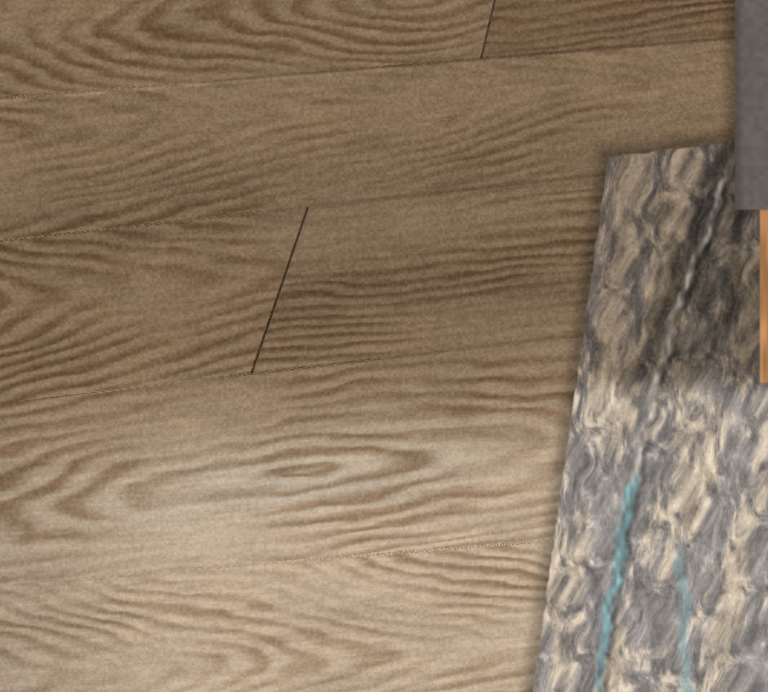
This texture is drawn by a Shadertoy shader. Its source:

```glsl
const float SOFT = 0.0022;

float hash(vec2 p) {
    vec3 q = fract(p.xyx * vec3(0.1031, 0.1030, 0.0973));
    q += dot(q, q.yzx + 33.33);
    return fract((q.x + q.y) * q.z);
}

float noise(vec2 p) {
    vec2 i = floor(p), f = fract(p);
    f = f * f * (3.0 - 2.0 * f);
    return mix(mix(hash(i), hash(i + vec2(1, 0)), f.x),
               mix(hash(i + vec2(0, 1)), hash(i + vec2(1, 1)), f.x), f.y);
}

float fbm(vec2 p) {
    float sum = 0.0, amp = 0.5;
    for (int i = 0; i < 4; i++) {
        sum += amp * noise(p);
        p = p * 2.03 + 17.3;
        amp *= 0.5;
    }
    return sum / 0.9375;
}

float above(float d) { return smoothstep(-SOFT, SOFT, d); }
float line(float d, float width) { return 1.0 - smoothstep(0.0, width * 1.5, abs(d)); }
float seam(vec2 p, float start, float slope) { return p.y - start - slope * p.x; }

// Growth rings: slow darkening, then a softer return to pale wood
float rings(float phase) {
    float f = fract(phase);
    return smoothstep(0.15, 0.65, f) * (1.0 - smoothstep(0.68, 1.0, f));
}

// Nested arches whose tips point right along v = 0
float arches(float x, float v, float tipRate, float sideRate, float roundness) {
    return tipRate * x + sideRate * sqrt(v * v + roundness * roundness);
}

// Nested long ovals
float ovals(vec2 d, float squash, float rate) {
    return rate * length(vec2(d.x * squash, d.y));
}

vec3 woodFloor(vec2 p) {
    float top = seam(p, 0.858, 0.082), upper = seam(p, 0.652, 0.110);
    float lower = seam(p, 0.417, 0.118), bottom = seam(p, 0.155, 0.080);
    float joint = p.x - 0.364 - (p.y - 0.462) * 0.339;
    float topJoint = p.x - 0.694 - (p.y - 0.910) * 0.233;
    float v = p.y - 0.1 * p.x;
    float warp = (fbm(vec2(p.x * 5.0, v * 16.0) + 8.0) - 0.5) * 2.2;

    // Ring layout of each plank, from the front to the back
    float phase = arches(p.x, seam(p, 0.020, 0.05), 12.0, 48.0, 0.025);
    phase = mix(phase, ovals(vec2(p.x - 0.43, seam(p, 0.262, 0.13)), 0.16, 50.0),
                above(bottom));
    float middle = mix(arches(p.x, seam(p, 0.563, 0.11), 11.0, 55.0, 0.025), v * 64.0, above(joint));
    phase = mix(phase, middle, above(lower));
    phase = mix(phase, arches(p.x, seam(p, 0.812, 0.07), 11.0, 58.0, 0.014), above(upper));
    float back = mix(ovals(vec2(p.x - 0.60, seam(p, 0.965, 0.06)), 0.24, 66.0), v * 65.0, above(topJoint));
    phase = mix(phase, back, above(top));

    // Light falls on the near planks
    float lit = smoothstep(0.50, 0.20, p.y - 0.07 * p.x);
    vec3 col = mix(vec3(0.51, 0.425, 0.33), vec3(0.735, 0.655, 0.56), lit);
    col *= mix(0.88, 1.0, smoothstep(-0.05, 0.32, p.x + 0.35 * (1.0 - lit)));
    float straight = above(joint) * above(lower) * (1.0 - above(upper));
    col *= 1.0 - 0.10 * straight * smoothstep(0.10, 0.0, abs(lower - 0.10));
    col *= mix(vec3(1), vec3(0.90, 0.88, 0.87), above(top) * above(topJoint));
    col *= 1.0 - 0.07 * smoothstep(0.10, 0.0, abs(upper - 0.02));
    col = mix(col, vec3(0.75, 0.71, 0.65), 0.5 * lit
        * smoothstep(0.09, 0.02, length(vec2((p.x - 0.43) * 0.2, seam(p, 0.262, 0.13)))));

    // Rings, fibres and fine speckle
    float strength = mix(0.05, 0.95, smoothstep(0.25, 0.75, fbm(vec2(p.x * 4.0, v * 11.0) + 31.0)));
    col *= mix(vec3(1.03), vec3(0.77, 0.70, 0.63), rings(phase + warp) * strength);
    float fibre = fbm(vec2(p.x * 15.0, v * 140.0));
    col *= 0.90 + 0.20 * fibre;
    col += (noise(p * 240.0) - 0.5) * 0.06 + (noise(p * 430.0 + 5.0) - 0.5) * 0.05;

    // Gaps between boards, fading where the boards sit tight
    float gap = line(joint, 0.0022) * above(lower) * above(-upper);
    gap = max(gap, 0.8 * line(topJoint, 0.002) * above(top));
    col *= 1.0 - 0.52 * gap;
    float tight = smoothstep(0.15, 0.5, p.x);
    float longGap = max(line(top, 0.003), 0.7 * max(line(upper, 0.004), line(lower, 0.004)));
    col *= 1.0 - 0.20 * longGap * tight;
    col += 0.06 * line(top + 0.004, 0.003) * smoothstep(0.75, 0.2, p.x);
    return col;
}

vec3 wovenRug(vec2 p) {
    vec2 q = vec2(p.x - 0.14 * p.y, p.y);
    float patches = fbm(q * vec2(26.0, 7.0) + 3.0);
    float pile = fbm(q * vec2(95.0, 42.0) + 2.0 * noise(q * 30.0));
    float lit = smoothstep(0.47, 0.42, p.y);
    vec3 col = mix(vec3(0.555, 0.53, 0.515), vec3(0.70, 0.645, 0.575),
                   smoothstep(0.36, 0.64, patches + 0.5 * (pile - 0.5)));
    float vein = p.x - 0.862 - 0.14 * p.y - 0.14 * p.y * p.y
        - 0.024 * (fbm(vec2(p.y * 18.0, 2.0)) - 0.5) - 0.005 * (noise(vec2(p.y * 75.0, 4.0)) - 0.5);

    // Shaded far end with charcoal streaks
    float shade = (1.0 - lit) * smoothstep(-0.06, 0.02, vein);
    col *= mix(vec3(0.76, 0.73, 0.70), vec3(1.04), lit);
    col *= 1.0 - shade * (0.16 + 0.22 * smoothstep(0.40, 0.65, fbm(q * vec2(40.0, 12.0))));
    col *= 1.0 - 0.28 * line(vein + 0.018, 0.020) * smoothstep(0.35, 0.5, p.y);
    col *= 0.62 + 0.76 * pile;
    col += (noise(p * 260.0) - 0.5) * 0.06;

    // Raised pale yarn turning teal toward the front
    float blue = smoothstep(0.33, 0.29, p.y);
    float twist = noise(p * vec2(150.0, 75.0));
    vec3 yarn = mix(vec3(0.62, 0.595, 0.56) * mix(0.8, 1.1, lit), vec3(0.46, 0.62, 0.64), blue);
    float yarnWidth = mix(0.006, 0.011, blue * smoothstep(0.0, 0.18, p.y));
    col *= 1.0 - 0.30 * line(vein - 0.009, 0.006);
    col = mix(col, yarn * (0.65 + 0.65 * twist), line(vein, yarnWidth) * (0.55 + 0.45 * twist));
    float second = p.x - 0.988 - 0.025 * (fbm(vec2(p.y * 22.0, 9.0)) - 0.5);
    col = mix(col, vec3(0.52, 0.64, 0.65) * (0.7 + 0.6 * pile),
              (0.35 + 0.55 * twist) * line(second, 0.009) * smoothstep(0.24, 0.17, p.y));
    return col;
}

void mainImage(out vec4 fragColor, in vec2 fragCoord) {
    vec2 p = fragCoord / iResolution.y;
    vec3 col = woodFloor(p);

    // Rug with contact shadow
    float side = p.x - 0.770 - 0.141 * p.y;
    float farEdge = 0.773 + 0.12 * (p.x - 0.879) - p.y;
    float inside = min(side, farEdge);
    col *= 1.0 - 0.28 * smoothstep(-0.028, 0.0, inside);
    col = mix(col, wovenRug(p), above(inside + 0.003 * (noise(p * 90.0) - 0.5)));

    // Upholstered corner and its timber leg
    float cloth = min(p.x - 1.062, p.y - 0.697);
    col *= 1.0 - 0.25 * smoothstep(-0.025, 0.0, cloth);
    vec3 fabric = vec3(0.40, 0.375, 0.355) * (0.94 + 0.12 * noise(p * 140.0));
    fabric *= mix(0.82, 1.0, smoothstep(1.062, 1.078, p.x));
    col = mix(col, fabric, above(cloth));
    float leg = min(p.x - 1.098, min(p.y - 0.447, 0.697 - p.y));
    vec3 timber = vec3(0.70, 0.50, 0.33) * (0.85 + 0.3 * noise(p * vec2(180.0, 25.0)));
    col = mix(col, timber, above(leg));
    fragColor = vec4(clamp(col, 0.0, 1.0), 1.0);
}
```
